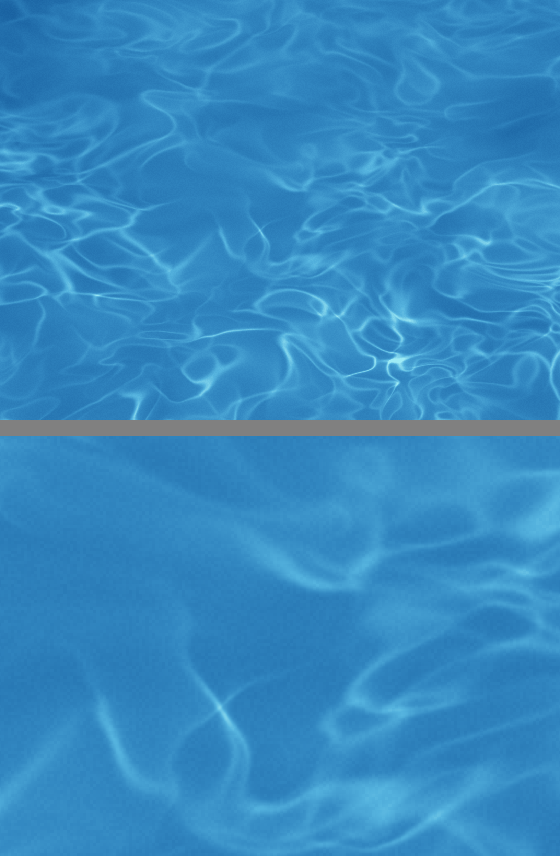
Top, the full canvas; bottom, a detail of the centre.
A WebGL 1 fragment shader for this texture:

```glsl
precision highp float;
// Sunlit pool water: blue swells crossed by thin, bright, folded caustics.
uniform vec2 u_resolution;

#define BASE_LEVEL 0.40
#define SWELL 0.36
#define FOLD_LIGHT 0.27
#define LINE_LIGHT 0.42
#define NET_LIGHT 0.50
#define LINE_WIDTH 0.0055
#define FOLD_SCALE 3.4
#define NET_SCALE 4.3
#define FLATTEN 1.6
#define GRAIN 0.07

const vec3 DEEP = vec3(0.09, 0.37, 0.62);
const vec3 WATER = vec3(0.195, 0.53, 0.755);
const vec3 BRIGHT = vec3(0.33, 0.70, 0.87);
const vec3 GLINT = vec3(0.62, 0.92, 0.96);

vec2 hash2(vec2 p) {
  vec3 h = fract(p.xyx * vec3(0.1031, 0.1030, 0.0973));
  h += dot(h, h.yzx + 33.33);
  return fract((h.xx + h.yz) * h.zy);
}

float slope(vec2 cell, vec2 corner, vec2 f) {
  float angle = 6.2832 * hash2(cell + corner).x;
  return dot(vec2(cos(angle), sin(angle)), f - corner);
}

// Gradient noise, roughly -0.7 to 0.7
float noise(vec2 p) {
  vec2 i = floor(p), f = fract(p);
  vec2 u = f * f * f * (f * (f * 6.0 - 15.0) + 10.0);
  float low = mix(slope(i, vec2(0.0), f), slope(i, vec2(1.0, 0.0), f), u.x);
  float high = mix(slope(i, vec2(0.0, 1.0), f), slope(i, vec2(1.0), f), u.x);
  return mix(low, high, u.y);
}

vec2 noise2(vec2 p) {
  return vec2(noise(p), noise(p + vec2(37.2, 81.7)));
}

// Gap between the two nearest cell centres, zero on the cell borders
float cellGap(vec2 p) {
  vec2 i = floor(p), f = fract(p);
  float first = 8.0, second = 8.0;
  for (int y = -1; y <= 1; y++) {
    for (int x = -1; x <= 1; x++) {
      vec2 o = vec2(float(x), float(y));
      float d = length(o + hash2(i + o + 50.0) - f);
      second = min(second, max(first, d));
      first = min(first, d);
    }
  }
  return second - first;
}

float ridge(float d, float width) {
  return exp(-d * d / (width * width));
}

vec3 waterColor(float t) {
  vec3 c = mix(DEEP, WATER, clamp(t * 2.0, -0.15, 1.0));
  c = mix(c, BRIGHT, clamp(t * 2.0 - 1.0, 0.0, 1.0));
  return mix(c, GLINT, clamp(t * 2.0 - 2.0, 0.0, 1.0));
}

void main() {
  vec2 uv = gl_FragCoord.xy / u_resolution.y;
  float across = gl_FragCoord.x / u_resolution.x;
  float far = uv.y;

  // Flatten the surface with distance, then bend it
  vec2 p = vec2((uv.x - 0.667) * (1.0 + 0.15 * far), far * (FLATTEN + 0.4 * far));
  vec2 q = p + 0.16 * noise2(p * 2.6 + 5.0);
  q += 0.055 * noise2(q * 7.0 + 11.0);
  q += 0.014 * noise2(q * 19.0);

  // Broad swells and the darker far corners
  float t = BASE_LEVEL + SWELL * (0.55 * noise(p * 1.7 + 3.0) + 0.5 * noise(q * 4.0 + 9.0));
  t += 0.12 * noise(q * vec2(6.0, 11.0));
  t -= 0.22 * far * smoothstep(0.4, 0.0, across);
  t -= 0.10 * smoothstep(0.75, 1.0, across) * far;

  // Folds: one sharp lit edge that fades away on one side
  float soften = 1.0 + 1.8 * far;
  float strength = mix(1.0, 0.35, smoothstep(0.25, 0.9, far));
  float scale = FOLD_SCALE;
  for (int i = 0; i < 4; i++) {
    vec2 shift = float(i) * vec2(13.7, 29.3);
    float n = noise(q * scale + shift);
    float patches = smoothstep(-0.18, 0.35, noise(p * 2.4 + shift.yx + 4.0));
    float glint = smoothstep(-0.15, 0.5, noise(q * 6.5 + shift + 60.0));
    float width = LINE_WIDTH * scale * soften;
    float fold = smoothstep(-width, width, n) * exp(-7.0 * max(n, 0.0));
    t += patches * FOLD_LIGHT * mix(1.0, 0.65, far) * fold;
    t += patches * LINE_LIGHT * strength * (0.25 + 1.3 * glint) * ridge(n, width);
    scale *= 1.55;
  }

  // Wide net of thin bright threads with a faint halo
  float gap = cellGap(q * NET_SCALE + 2.0);
  float lit = smoothstep(-0.2, 0.45, noise(q * 3.6 + 71.0));
  float thread = ridge(gap, LINE_WIDTH * NET_SCALE * 1.7 * soften);
  t += NET_LIGHT * strength * lit * (thread + 0.22 * exp(-9.0 * gap));

  // Fine grain on a fixed grid of the canvas
  t += GRAIN * (hash2(floor(uv * 384.0)).x - 0.5);

  gl_FragColor = vec4(waterColor(t), 1.0);
}
```
